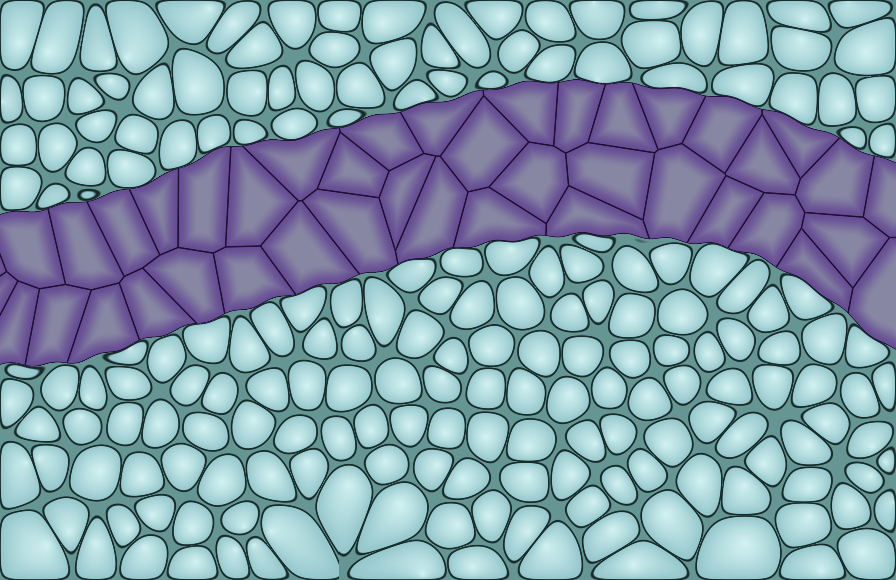
Reproduce this pattern procedurally as a Shadertoy shader.

```glsl
const float PEBBLE_SIZE = 0.073;
const float PEBBLE_JITTER = 0.74;
const float PEBBLE_ROUNDING = 0.0095;
const float BORDER_ROW = 0.11;      // zone of larger pebbles at top and bottom
const float BORDER_THINNING = 0.42; // share of sites removed there
const float PLATE_WIDTH = 0.08;
const float PLATE_JITTER = 0.8;
const float PLATE_FADE = 0.036;
const float LINE_HALF_WIDTH = 0.0013;

const vec3 MORTAR = vec3(0.40, 0.59, 0.58);
const vec3 PEBBLE_RIM = vec3(0.57, 0.77, 0.79);
const vec3 PEBBLE_LIGHT = vec3(0.83, 0.95, 0.95);
const vec3 PEBBLE_LINE = vec3(0.09, 0.17, 0.17);
const vec3 PLATE_RIM = vec3(0.40, 0.30, 0.58);
const vec3 PLATE_CORE = vec3(0.53, 0.53, 0.64);
const vec3 PLATE_LINE = vec3(0.12, 0.06, 0.20);

// Lower and upper height of the band at even steps across the canvas
const vec2 BAND[13] = vec2[13](
    vec2(0.371, 0.631), vec2(0.376, 0.651), vec2(0.416, 0.687),
    vec2(0.456, 0.745), vec2(0.496, 0.763), vec2(0.530, 0.799),
    vec2(0.568, 0.829), vec2(0.588, 0.857), vec2(0.596, 0.859),
    vec2(0.586, 0.847), vec2(0.564, 0.823), vec2(0.494, 0.775),
    vec2(0.395, 0.719));

const int SITES = 25;
const vec2 NOWHERE = vec2(1000.0);

vec2 hash2(vec2 p) {
    vec3 q = fract(p.xyx * vec3(0.1031, 0.1030, 0.0973));
    q += dot(q, q.yzx + 33.33);
    return fract((q.xx + q.yz) * q.zy);
}

float aspect() { return iResolution.x / iResolution.y; }

// Catmull-Rom curve through the band heights
vec2 bandAt(float x) {
    float t = clamp(x / aspect(), 0.0, 0.9999) * 12.0;
    int i = int(t);
    float f = fract(t);
    vec2 a = BAND[max(i - 1, 0)], b = BAND[i];
    vec2 c = BAND[i + 1], d = BAND[min(i + 2, 12)];
    vec2 wobble = 0.003 * sin(x * vec2(83.0, 71.0));
    return wobble + b + 0.5 * f * (c - a + f * (2.0 * a - 5.0 * b + 4.0 * c - d
         + f * (3.0 * (b - c) + d - a)));
}

// Positive inside the band
float bandDistance(vec2 p) {
    vec2 edge = bandAt(p.x);
    vec2 slope = (bandAt(p.x + 0.004) - bandAt(p.x - 0.004)) / 0.008;
    vec2 d = vec2(p.y - edge.x, edge.y - p.y) / sqrt(1.0 + slope * slope);
    return min(d.x, d.y);
}

vec2 pebbleSite(vec2 cell) {
    vec2 rnd = hash2(cell + 57.0);
    vec2 s = cell + 0.5 + PEBBLE_JITTER * (rnd - 0.5);
    s.x += 0.5 * mod(cell.y, 2.0) - 0.25;
    s *= PEBBLE_SIZE;
    vec2 edge = bandAt(s.x);
    bool outside = s.x < 0.0 || s.y < 0.0 || s.x > aspect() || s.y > 1.0;
    bool underBand = min(s.y - edge.x, edge.y - s.y) > 0.018;
    bool thinned = min(s.y, 1.0 - s.y) < BORDER_ROW
                && hash2(cell + 191.0).x < BORDER_THINNING;
    return outside || underBand || thinned ? NOWHERE : s;
}

// Two rows of plates follow the band
vec2 plateSite(vec2 cell) {
    if (cell.y > 1.5) return NOWHERE;
    vec2 s = cell + 0.5 + PLATE_JITTER * (hash2(cell + 23.0) - 0.5);
    s.x *= PLATE_WIDTH;
    vec2 edge = bandAt(s.x);
    return vec2(s.x, mix(edge.x, edge.y, s.y * 0.5));
}

void mainImage(out vec4 fragColor, in vec2 fragCoord) {
    vec2 p = fragCoord / iResolution.y;
    float px = 1.0 / iResolution.y;
    float band = bandDistance(p);
    bool inBand = band > 0.0;

    // Gather the sites around this point and find the nearest
    vec2 base = inBand ? vec2(floor(p.x / PLATE_WIDTH), 2.0) : floor(p / PEBBLE_SIZE);
    vec2 sites[SITES];
    vec2 nearest = NOWHERE;
    for (int k = 0; k < SITES; k++) {
        vec2 cell = base + vec2(k % 5 - 2, k / 5 - 2);
        sites[k] = inBand ? plateSite(cell) : pebbleSite(cell);
        if (distance(p, sites[k]) < distance(p, nearest)) nearest = sites[k];
    }

    // Sharp and rounded distance to the cell walls, band and canvas border
    vec2 border = min(p, vec2(aspect(), 1.0) - p);
    float sharp = abs(band);
    float walls = exp(-abs(band) / PEBBLE_ROUNDING)
                + exp(-border.x / PEBBLE_ROUNDING) + exp(-border.y / PEBBLE_ROUNDING);
    for (int k = 0; k < SITES; k++) {
        vec2 across = sites[k] - nearest;
        if (dot(across, across) < 1e-8) continue;
        float d = dot(0.5 * (sites[k] + nearest) - p, normalize(across));
        sharp = min(sharp, d);
        walls += exp(-d / PEBBLE_ROUNDING);
    }
    float rounded = -PEBBLE_ROUNDING * log(walls);

    // Plates
    vec3 plate = mix(PLATE_RIM, PLATE_CORE, smoothstep(0.0, PLATE_FADE, sharp));
    plate = mix(PLATE_LINE, plate, smoothstep(-0.5 * px, 0.5 * px, sharp - LINE_HALF_WIDTH));

    // Pebbles, lit at the centre
    float inner = max(rounded, 0.0);
    float glow = inner / (inner + 0.6 * distance(p, nearest) + 1e-5);
    vec3 pebble = mix(PEBBLE_RIM, PEBBLE_LIGHT, glow);
    pebble = mix(MORTAR, pebble, smoothstep(-0.5 * px, 0.5 * px, rounded));
    pebble = mix(PEBBLE_LINE, pebble,
                 smoothstep(-0.5 * px, 0.5 * px, abs(rounded) - LINE_HALF_WIDTH));

    vec3 color = mix(pebble, plate, smoothstep(-0.5 * px, 0.5 * px, band));
    fragColor = vec4(color, 1.0);
}
```
